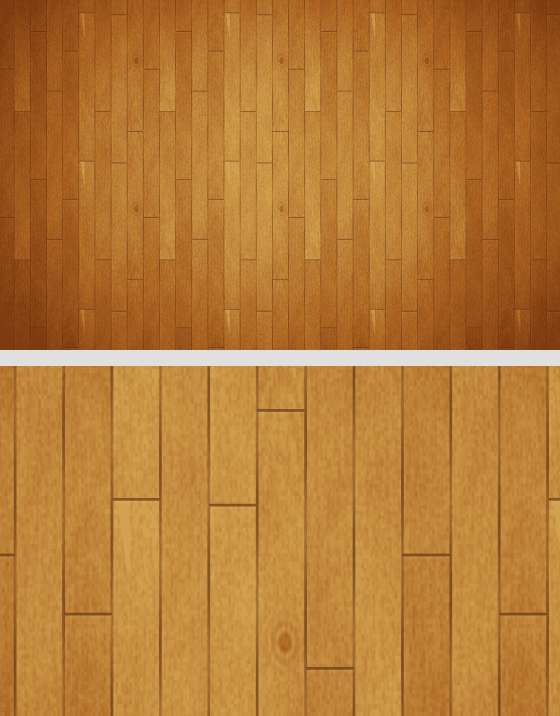
Top: the whole. Bottom: its middle third, enlarged.
Write a WebGL 2 fragment shader that draws this texture.

```glsl
#version 300 es
precision highp float;
// Strip parquet: upright planks, nine to a tile, each with one butt joint per tile.
// Every plank gets a tone, layered-sine grain and cellular pores in its own space;
// a warm ramp is then indexed by tone and a broad central glow.

#define PLANK_W 0.0461
#define TILE_H 0.4235
#define SHIFT_X 0.118
#define SEAM_W 0.0026
#define SEAM_DARK 0.62
#define EDGE_LIGHT 0.20
#define TONE_VARIATION 0.30
#define GRAIN 0.055
#define SPECKLE 0.13
#define GLOW 0.95
#define FALLOFF vec2(0.72, 0.44)

uniform vec2 u_resolution;
out vec4 outColor;

const vec3 UMBER = vec3(0.53, 0.26, 0.075);
const vec3 AMBER = vec3(0.67, 0.39, 0.13);
const vec3 HONEY = vec3(0.79, 0.58, 0.27);
const vec3 SEAM = vec3(0.36, 0.17, 0.06);
const vec3 EDGE = vec3(0.88, 0.68, 0.42);

// Per plank: joint offset, tone, tone slope along the length, figure strength
const vec4 PLANKS[9] = vec4[9](
  vec4(0.467, -0.25, 0.10, 0.2), vec4(0.753, 0.10, 0.75, 0.6),
  vec4(0.212, -0.42, 0.25, 0.2), vec4(0.615, 0.00, 0.15, 0.3),
  vec4(0.345, -0.28, 0.10, 0.6), vec4(0.087, 0.30, -0.15, 0.2),
  vec4(0.753, 0.10, 0.30, 0.3), vec4(0.100, 0.28, -0.10, 0.1),
  vec4(0.887, 0.02, -0.10, 1.0));

vec2 hash2(vec2 p) {
  vec3 a = fract(p.xyx * vec3(0.1031, 0.1030, 0.0973));
  a += dot(a, a.yzx + 33.33);
  return fract((a.xx + a.yz) * a.zy);
}

// Distance to the nearest jittered cell point
float cellular(vec2 p) {
  vec2 cell = floor(p), f = p - cell;
  float nearest = 2.0;
  for (int j = -1; j <= 1; j++)
    for (int i = -1; i <= 1; i++) {
      vec2 o = vec2(i, j);
      nearest = min(nearest, length(o + hash2(cell + o + 50.0) - f));
    }
  return nearest;
}

// Soft mottling from sines that bend one another
float layeredSines(vec2 p) {
  float sum = 0.0, amp = 0.5;
  for (int i = 0; i < 4; i++) {
    p += 0.7 * sin(p.yx * 1.3 + float(i) * 2.1);
    sum += amp * sin(p.x) * sin(p.y + 1.0);
    p = mat2(1.5, 0.8, -0.8, 1.5) * p;
    amp *= 0.6;
  }
  return sum;
}

// Antialiased coverage of a thin line
float line(float d, float width, float px) {
  return clamp((0.5 * width - abs(d)) / px + 0.5, 0.0, 1.0) * min(1.0, width / px);
}

// Wood tone in plank space: q.x across (-0.5 to 0.5), q.y along, in plank widths
float woodTone(vec2 q, float id, vec4 plank) {
  vec2 s = q + vec2(id * 7.3, id * 3.7);
  float blotch = layeredSines(s * vec2(2.2, 0.9));
  float streak = sin(s.x * 31.0 + 2.0 * blotch + sin(s.y * 0.8))
               + 0.7 * sin(s.x * 67.0 + 3.0 * sin(s.y * 1.1));
  // Cathedral arches fade in and out along the plank
  float arch = sin(q.y * 5.0 - 34.0 * q.x * q.x + 2.5 * blotch);
  arch *= plank.w * (0.6 + 0.4 * cos(q.y * 0.75));
  float tone = 0.10 * blotch + GRAIN * (0.4 * streak + 0.9 * arch);
  // Pores and fine speckle
  float pore = 1.0 - smoothstep(0.1, 0.5, cellular(s * vec2(11.0, 3.5)));
  float grit = hash2(floor(s * vec2(17.0, 11.0)) + 90.0).x - 0.5;
  tone += SPECKLE * (grit - 0.6 * pore + 0.15);
  // Ringed knot on the most figured plank
  if (id > 7.5) {
    float r = length((q - vec2(0.07, 4.8)) * vec2(1.0, 0.65));
    tone += exp(-r * r * 9.0) * (0.13 * sin(r * 42.0 + blotch) - 0.12);
    tone -= 0.30 * smoothstep(0.16, 0.04, r);
  }
  // Pale tapering sliver beside one joint
  if (id == 5.0) {
    float halfW = 0.12 * (1.0 - q.y / 1.5);
    float d = abs(q.x + 0.27 - 0.08 * q.y) - halfW;
    tone += 0.30 * smoothstep(0.05, -0.03, d) * step(q.y, 1.5);
  }
  return tone;
}

void main() {
  float px = 1.0 / u_resolution.y;
  vec2 p = gl_FragCoord.xy * px;
  p.y = 1.0 - p.y;

  // Plank lookup and local coordinates
  float across = p.x / PLANK_W + SHIFT_X;
  float id = mod(floor(across), 9.0);
  vec4 plank = PLANKS[int(id)];
  float u = fract(across), t = fract(p.y / TILE_H - plank.x);
  float tone = woodTone(vec2(u - 0.5, t * TILE_H / PLANK_W), id, plank);
  tone += TONE_VARIATION * (plank.y + plank.z * (t - 0.5));

  // Central glow, then the colour ramp
  vec2 c = (p - vec2(0.5 * u_resolution.x * px, 0.47)) / vec2(0.5 * u_resolution.x * px, 0.5);
  float v = clamp(GLOW - dot(FALLOFF, c * c) + tone, -0.12, 1.15);
  vec3 col = v < 0.5 ? mix(UMBER, AMBER, v * 2.0) : mix(AMBER, HONEY, v * 2.0 - 1.0);

  // Seams: dark gap with a pale worn edge
  float side = (u - step(0.5, u)) * PLANK_W;
  float joint = (t - step(0.5, t)) * TILE_H;
  float wear = 0.75 + 0.25 * sin(p.y * 37.0 + floor(across + 0.5) * 2.4);
  float worn = max(line(side - SEAM_W, SEAM_W, px) * wear, line(joint - SEAM_W, SEAM_W, px));
  float gap = max(line(side, SEAM_W, px) * wear, line(joint, SEAM_W, px));
  col = mix(col, EDGE * (0.7 + 0.3 * v), EDGE_LIGHT * worn);
  col = mix(col, SEAM, SEAM_DARK * gap);
  outColor = vec4(col, 1.0);
}
```
